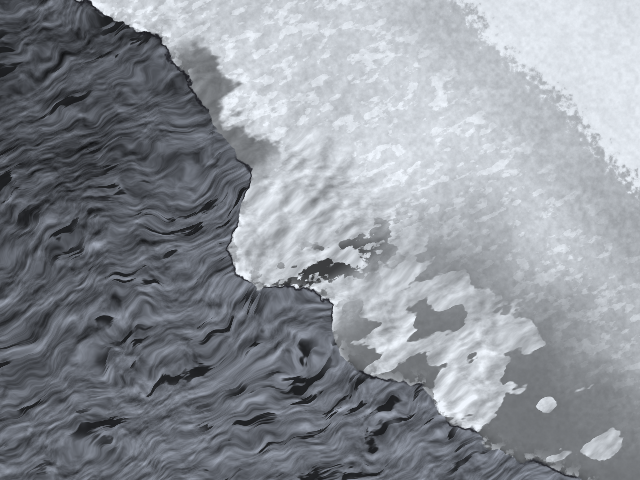
Reproduce this texture procedurally as a WebGL 1 fragment shader.

```glsl
precision highp float;
// Dark rippled river water meeting a diagonal shelf of crusted ice and snow.
uniform vec2 u_resolution;

const vec2 STREAK = vec2(0.90, 0.436);      // direction of ripples and ice lumps
const vec3 WATER_TINT = vec3(0.96, 1.0, 1.08);
const vec3 ICE_TINT = vec3(0.975, 1.0, 1.03);
const float WATER_DARK = 0.30;
const float WATER_LIGHT = 0.43;
const float HAZE_TONE = 0.81;
const float POND_TONE = 0.46;
const float CRUST_TONE = 0.77;
const float SNOW_TONE = 0.89;
const float SNOW_LINE = 0.955;

float hash(vec2 p) {
  p = fract(p * vec2(0.1031, 0.1137));
  p += dot(p, p.yx + 33.33);
  return fract((p.x + p.y) * p.x * 17.0 + p.y * 29.0);
}

float noise(vec2 p) {
  vec2 i = floor(p), f = fract(p);
  f = f * f * (3.0 - 2.0 * f);
  return mix(mix(hash(i), hash(i + vec2(1, 0)), f.x),
             mix(hash(i + vec2(0, 1)), hash(i + vec2(1, 1)), f.x), f.y);
}

float fbm(vec2 p) {
  float sum = 0.0, amp = 0.533;
  for (int i = 0; i < 4; i++) {
    sum += amp * noise(p + 40.0);
    p = mat2(0.96, 0.28, -0.28, 0.96) * p * 2.03 + 11.7;
    amp *= 0.5;
  }
  return sum;
}

// Coordinates aligned with the streaks, scaled along and across them.
vec2 along(vec2 p, vec2 scale) {
  return vec2(dot(p, STREAK), dot(p, vec2(-STREAK.y, STREAK.x))) * scale;
}

float blob(vec2 p, vec2 center, vec2 radius) {
  vec2 q = along(p - center, 1.0 / radius);
  return exp(-dot(q, q));
}

// Light and shade on a bumpy surface.
float emboss(vec2 q, vec2 toLight) {
  return fbm(q) - fbm(q + toLight);
}

float bend(float s, float a, float b, float rise) {
  return rise * clamp((s - a) / (b - a), 0.0, 1.0);
}

// Offset of the ice edge from the main diagonal.
float shore(float s) {
  float d = 0.165 + bend(s, 0.165, 0.41, 0.087) + bend(s, 0.41, 0.755, -0.07);
  d += bend(s, 0.755, 0.88, -0.012) + bend(s, 0.88, 0.99, -0.2);
  d += bend(s, 0.99, 1.06, -0.036) + bend(s, 1.14, 1.19, 0.075);
  d += bend(s, 1.19, 1.33, 0.05) + bend(s, 1.33, 1.41, -0.078);
  d += bend(s, 1.41, 1.51, -0.016) + bend(s, 1.51, 1.68, 0.104);
  d += bend(s, 1.75, 1.81, -0.026) + bend(s, 1.81, 1.9, 0.056);
  return d + bend(s, 1.9, 1.96, -0.012) + bend(s, 1.96, 2.2, 0.12);
}

vec3 water(vec2 p) {
  vec2 warp = vec2(fbm(p * 5.0), fbm(p * 5.0 + 7.0)) - 0.5;
  float swell = emboss(along(p + warp * 0.14, vec2(13.0, 34.0)), vec2(0.15, 0.5));
  float ripple = emboss(along(p + warp * 0.18, vec2(34.0, 95.0)), vec2(0.2, 0.6));
  float tone = mix(WATER_DARK, WATER_LIGHT, smoothstep(0.1, 1.3, p.x + 0.9 * (1.0 - p.y)));
  tone += swell * 0.36 + ripple * 0.34;
  tone -= 0.10 * blob(p, vec2(0.17, 0.66), vec2(0.09, 0.05));
  // Narrow black troughs gathered in loose groups.
  float trough = fbm(along(p + warp * 0.16, vec2(15.0, 68.0)) + 20.0);
  float group = smoothstep(0.42, 0.6, fbm(p * 8.0 + 3.0));
  tone = mix(tone, 0.10, 0.9 * smoothstep(0.62, 0.70, trough) * group);
  return max(tone, 0.07) * WATER_TINT;
}

vec3 ice(vec2 p, float s, float d, float edge) {
  float broad = fbm(p * 6.0) - 0.5;
  float grain = fbm(p * 110.0) - 0.5;
  float lumps = fbm(along(p, vec2(16.0, 30.0)) + 5.0);
  // Hazy sheet, greyer below the snow and toward the lower right.
  float tone = HAZE_TONE + broad * 0.14 + grain * 0.15;
  tone += 0.04 * blob(p, vec2(0.84, 0.67), vec2(0.3, 0.1));
  tone -= 0.08 * smoothstep(0.68, 0.88, d + broad * 0.15);
  tone -= 0.09 * smoothstep(1.3, 1.9, s);
  float fleck = fbm(along(p, vec2(45.0, 80.0)));
  tone += 0.09 * smoothstep(0.54, 0.66, fleck) * (1.0 - smoothstep(0.7, 0.88, d));
  // Clear dark ice: wide lower pond and narrow upper strip.
  float pond = smoothstep(1.25, 1.5, s);
  pond *= 1.0 - smoothstep(0.15, 0.72, d - 0.1 * (s - 1.5) + broad * 0.25);
  float strip = smoothstep(0.43, 0.53, s) * (1.0 - smoothstep(0.85, 0.95, s));
  strip *= 1.0 - smoothstep(0.045, 0.07, edge + (lumps - 0.5) * 0.12);
  tone = mix(tone, POND_TONE + grain * 0.05, pond);
  tone = mix(tone, 0.49 + grain * 0.04, strip);
  // White crust on the headland and scattered rafts over the pond.
  float crust = smoothstep(0.83, 0.95, s) * (1.0 - smoothstep(1.27, 1.48, s));
  crust *= 1.0 - smoothstep(0.28, 0.5, d);
  float rafts = blob(p, vec2(0.825, 0.306), vec2(0.055, 0.03));
  rafts += blob(p, vec2(0.781, 0.354), vec2(0.05, 0.02));
  rafts += blob(p, vec2(0.80, 0.241), vec2(0.08, 0.018));
  rafts += blob(p, vec2(0.946, 0.396), vec2(0.045, 0.03));
  rafts += blob(p, vec2(1.0, 0.285), vec2(0.10, 0.08));
  rafts += blob(p, vec2(0.965, 0.16), vec2(0.09, 0.075));
  rafts += blob(p, vec2(0.833, 0.42), vec2(0.09, 0.04));
  rafts += blob(p, vec2(1.137, 0.158), vec2(0.024, 0.018));
  rafts += blob(p, vec2(1.25, 0.063), vec2(0.055, 0.03));
  rafts = min(rafts, 1.0);
  float cover = 0.2 + 0.62 * max(crust, rafts) + (lumps - 0.5) * 1.0;
  float patches = smoothstep(0.46, 0.52, cover) * max(max(pond, crust), rafts);
  float relief = emboss(along(p, vec2(15.0, 30.0)) + broad * 2.0, vec2(-0.25, 0.5)) * 0.4;
  relief += emboss(along(p, vec2(36.0, 62.0)) + broad * 4.0, vec2(-0.3, 0.5)) * 0.36;
  tone = mix(tone, CRUST_TONE + 0.03 * rafts + relief, patches);
  tone += relief * 0.4 * (1.0 - smoothstep(0.3, 0.65, d)) * (1.0 - pond) * (1.0 - patches);
  // Broken hollows near the tip, then a lacy bright rim.
  float hollow = smoothstep(0.54, 0.62, fbm(along(p, vec2(36.0, 55.0)) + 9.0));
  tone = mix(tone, 0.24, hollow * min(1.0, 1.1 * blob(p, vec2(0.67, 0.44), vec2(0.16, 0.045))));
  float lace = smoothstep(0.44, 0.58, fbm(p * 60.0));
  float rim = exp(-edge * 80.0) * (1.0 - strip * smoothstep(0.5, 0.65, s));
  tone += (0.34 * lace - 0.12) * rim;
  // Snow bank.
  float bank = smoothstep(SNOW_LINE - 0.02, SNOW_LINE + 0.02, d + broad * 0.08 + grain * 0.10);
  tone = mix(tone, SNOW_TONE + broad * 0.08 + grain * 0.11, bank);
  return clamp(tone, 0.08, 0.97) * ICE_TINT;
}

void main() {
  vec2 p = gl_FragCoord.xy / u_resolution.y;
  float s = p.x + 1.0 - p.y, d = p.x + p.y - 1.0;
  float jag = (fbm(p * 26.0) - 0.5) * 0.045 + (fbm(p * 70.0) - 0.5) * 0.02;
  float edge = (d - shore(s) - jag) * 0.7;
  float soft = 1.0 / u_resolution.y;
  vec3 color = mix(water(p), ice(p, s, d, max(edge, 0.0)), smoothstep(-soft, soft, edge));
  // Thin, broken shadow along the waterline.
  float crack = exp(-pow((edge + 0.002) / 0.0028, 2.0)) * smoothstep(0.35, 0.6, noise(p * 23.0));
  gl_FragColor = vec4(mix(color, vec3(0.10, 0.10, 0.12), crack * 0.8), 1.0);
}
```
